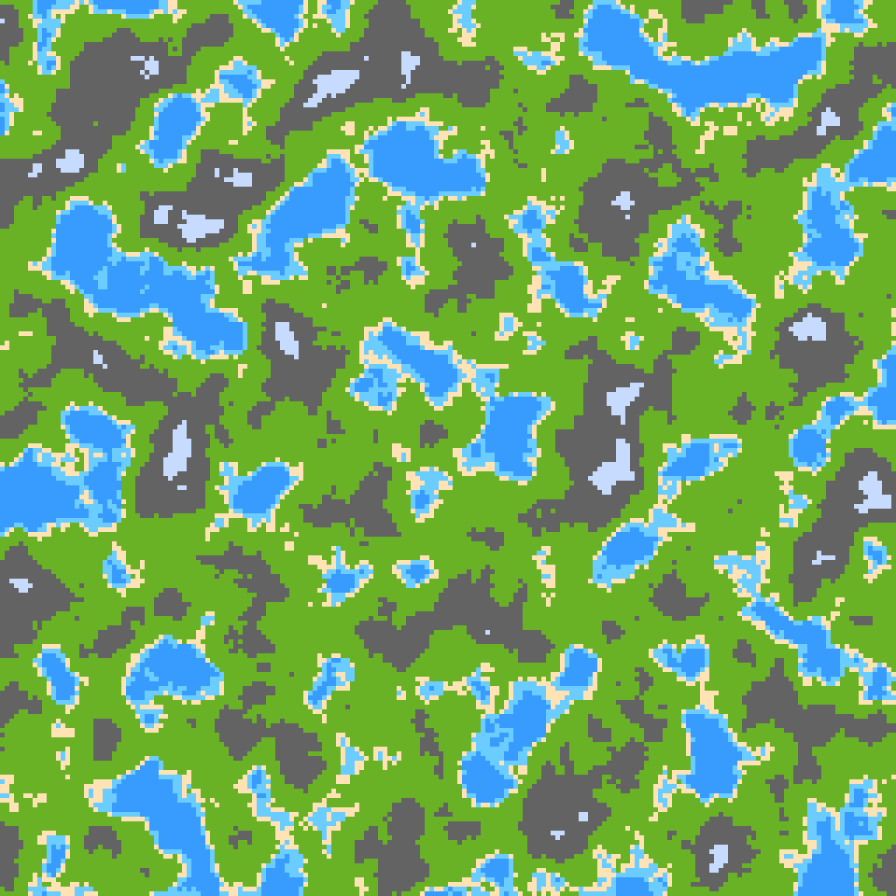
A WebGL 2 fragment shader for this texture:

```glsl
#version 300 es
precision highp float;

uniform vec2 u_resolution;
out vec4 fragColor;

// Unit gradient with a hashed direction for each lattice point
vec2 latticeGradient(vec2 corner) {
    uvec2 q = uvec2(ivec2(corner) + 4096);
    uint h = q.x * 73856093u ^ q.y * 19349663u;
    h = (h ^ (h >> 15)) * 2246822519u;
    h = (h ^ (h >> 13)) * 3266489917u;
    h ^= h >> 16;
    float angle = float(h & 65535u) / 65536.0 * 6.28319;
    return vec2(cos(angle), sin(angle));
}

float gradientNoise(vec2 p) {
    vec2 i = floor(p), f = p - i;
    vec2 fade = f * f * f * (f * (f * 6.0 - 15.0) + 10.0);
    vec2 e = vec2(1.0, 0.0);
    float a = dot(latticeGradient(i), f);
    float b = dot(latticeGradient(i + e.xy), f - e.xy);
    float c = dot(latticeGradient(i + e.yx), f - e.yx);
    float d = dot(latticeGradient(i + e.xx), f - e.xx);
    return mix(mix(a, b, fade.x), mix(c, d, fade.x), fade.y);
}

// Fractal terrain height, roughly -0.7 to 0.7
float terrainHeight(vec2 p) {
    float height = 0.0, amplitude = 1.0;
    p = p * 8.5 + 3.7;
    for (int octave = 0; octave < 5; octave++) {
        height += amplitude * gradientNoise(p);
        p = mat2(1.6, 1.2, -1.2, 1.6) * p + vec2(17.3, 41.9);
        amplitude *= 0.5;
    }
    return height;
}

// Height bands from deep water up to snow
vec3 biomeColor(float height) {
    if (height < -0.285) return vec3(0.22, 0.61, 1.0);
    if (height < -0.205) return vec3(0.42, 0.80, 1.0);
    if (height < -0.150) return vec3(1.0, 0.89, 0.71);
    if (height < 0.188) return vec3(0.41, 0.70, 0.15);
    if (height < 0.525) return vec3(0.39);
    return vec3(0.78, 0.86, 1.0);
}

vec3 tileColor(vec2 tile) {
    return biomeColor(terrainHeight((tile + 0.5) / 192.0));
}

void main() {
    // Square tiles, with the nearest tile corner as reference
    float pixelSize = 192.0 / u_resolution.y;
    vec2 p = gl_FragCoord.xy * pixelSize;
    vec2 corner = floor(p + 0.5);

    // Blend adjacent tiles by their coverage of the pixel
    vec2 cover = clamp((p - corner) / pixelSize + 0.5, 0.0, 1.0);
    vec3 lower = mix(tileColor(corner - 1.0), tileColor(corner - vec2(0.0, 1.0)), cover.x);
    vec3 upper = mix(tileColor(corner - vec2(1.0, 0.0)), tileColor(corner), cover.x);
    fragColor = vec4(mix(lower, upper, cover.y), 1.0);
}
```
